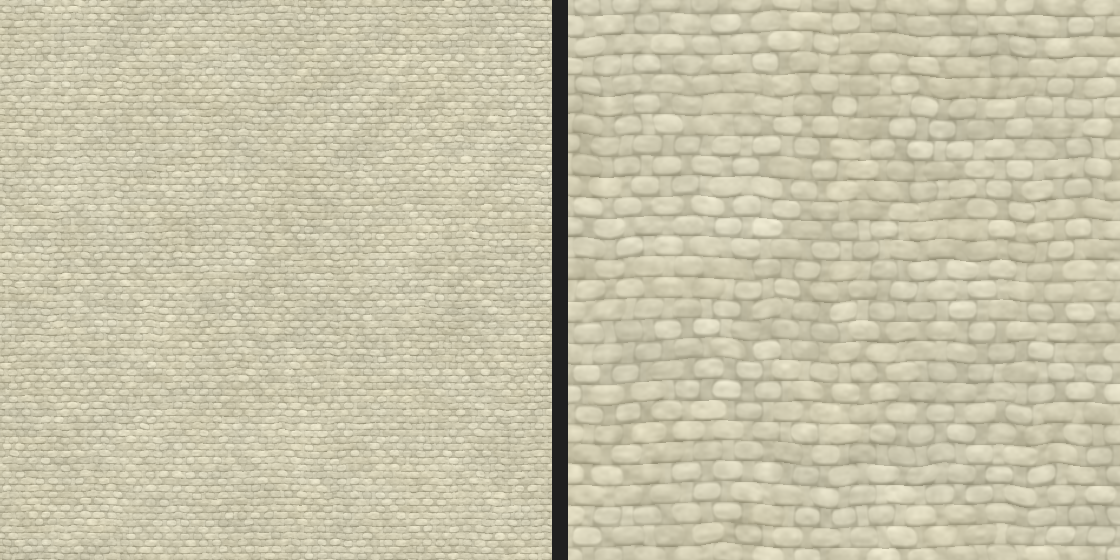
Left, the full canvas; right, a detail of the centre.
Give the GLSL for this texture, as a Shadertoy shader.

```glsl
// Plain-weave linen: broad horizontal weft floats pass over narrow warp threads.
// Each row is offset by one warp thread; lens-like floats are lit from above and
// cast a thin shadow below, while noise adds uneven spacing, fibres and slubs.

#define WARPS 84.0
#define WEFTS 82.0
#define LINEN vec3(0.812, 0.792, 0.692)
#define FLOAT_HALF vec2(0.76, 0.45)
#define WARP_HALF vec2(0.30, 0.50)
#define WOBBLE 0.26
#define GAP_DEPTH 0.115
#define SHADOW 0.050
#define THREAD_VARIATION 0.070
#define SLUB 0.032
#define MOTTLE 0.024
#define FIBRE 0.085

float hash(vec2 p) {
    return fract(sin(dot(p, vec2(127.1, 311.7))) * 43758.5453);
}

// Smooth value noise centred on zero, range -0.5 to 0.5
float noise(vec2 p) {
    vec2 i = floor(p), f = fract(p);
    f = f * f * (3.0 - 2.0 * f);
    float low = mix(hash(i), hash(i + vec2(1, 0)), f.x);
    float high = mix(hash(i + vec2(0, 1)), hash(i + vec2(1, 1)), f.x);
    return mix(low, high, f.y) - 0.5;
}

float roundBox(vec2 p, vec2 halfSize, float radius) {
    vec2 q = abs(p) - halfSize + radius;
    return length(max(q, 0.0)) + min(max(q.x, q.y), 0.0) - radius;
}

// Soft-edged coverage of a distance field
float cover(float d, float soft) {
    return 1.0 - smoothstep(-soft, soft, d);
}

void mainImage(out vec4 fragColor, in vec2 fragCoord) {
    vec2 uv = fragCoord / iResolution.xy;
    vec2 grid = vec2(WARPS, WEFTS);
    float soft = max(0.10, 0.65 * WEFTS / iResolution.y);

    // Thread coordinates with uneven spacing, broad then local
    vec2 p = uv * grid;
    p += WOBBLE * vec2(noise(uv * vec2(9, 14)), noise(uv * vec2(12, 9) + 40.0));
    p += WOBBLE * vec2(noise(p * vec2(0.4, 1.1) + 7.0), noise(p * vec2(0.7, 0.4) + 19.0));

    // Position inside one weft float; alternate rows shift by one warp
    float row = floor(p.y);
    float shifted = p.x + row;
    vec2 local = vec2(mod(shifted, 2.0) - 1.0, p.y - row - 0.5);
    vec2 floatId = vec2(floor(shifted * 0.5), row);
    vec2 warpId = vec2(floor(p.x + 0.5), row);
    float rnd = hash(floatId + 3.0);

    // Weft float: tapered toward its ends, its size varying slightly
    vec2 size = FLOAT_HALF + vec2(0.20, 0.10) * (rnd - 0.5);
    size.y -= 0.20 * local.x * local.x;
    vec2 centred = local - vec2(0.0, 0.04 + 0.08 * (hash(floatId + 29.0) - 0.5));
    float weft = cover(roundBox(centred, size, 0.25), soft);

    // Warp crossing between neighbouring floats
    vec2 crossing = vec2(1.0 - abs(local.x), local.y);
    float warp = cover(roundBox(crossing, WARP_HALF, 0.12), soft);

    // Shade each thread, lit from above
    float weftShade = 0.026 + THREAD_VARIATION * (hash(floatId) - 0.5)
                    + 0.085 * local.y - 0.045 * local.x * local.x;
    float warpShade = -0.022 + THREAD_VARIATION * (hash(warpId + 71.0) - 0.5)
                    + 0.035 * local.y;
    float shade = mix(-GAP_DEPTH, warpShade, warp);
    shade = mix(shade, weftShade, weft);

    // Shadow seam under each row, strongest below the middle of a float
    float seam = 1.0 - smoothstep(0.0, 0.22, local.y + 0.5);
    shade -= SHADOW * seam * (1.0 - 0.5 * local.x * local.x) * (0.5 + rnd);

    // Slubs along rows, faint mottling and fine fibres
    shade += SLUB * noise(vec2(p.x * 0.22, row * 1.7 + 5.0));
    shade += MOTTLE * (noise(uv * vec2(7, 9)) + 0.7 * noise(uv * vec2(21, 30)));
    shade += FIBRE * (noise(p * vec2(1.9, 3.6)) + 0.4 * noise(p * vec2(4.5, 5.5) + 13.0));

    // Pale and tan patches shift the warmth
    float warmth = noise(uv * vec2(16, 34) + 90.0) + 0.5 * (rnd - 0.5);
    vec3 color = LINEN + shade + 0.014 * warmth * vec3(0.3, -0.1, -1.0);
    fragColor = vec4(clamp(color, 0.0, 1.0), 1.0);
}
```
